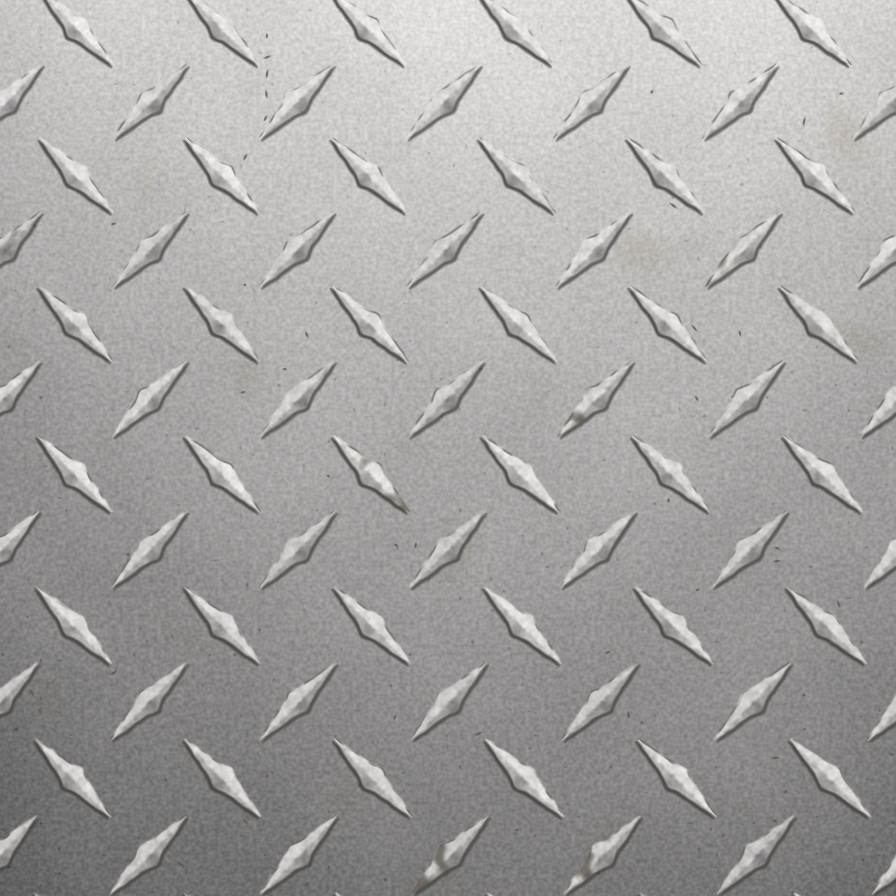
Reproduce this texture procedurally as a three.js fragment shader.

```glsl
varying vec2 vUv;

// Layout, in canvas units measured from the top left
const vec2 FIRST_STUD = vec2(0.2487, 0.0313);
const vec2 PITCH = vec2(0.1622, 0.1634);
const vec2 STRETCH = vec2(0.0032, 0.0047);  // pitch growth along each axis
const float FLARE = 0.006;                  // extra column pitch toward the bottom

// Stud shape, in cell units
const float HALF_LENGTH = 0.368;
const float HALF_WIDTH = 0.062;
const float BUMP_HEIGHT = 0.024;
const float BUMP_SPREAD = 0.022;
const float SHADOW_SHIFT = 0.024;
const float EDGE = 0.011;

// Surface
const vec3 METAL_TINT = vec3(1.0, 0.991, 0.987);
const vec3 SHADOW = vec3(0.27, 0.26, 0.25);
const vec3 GRIME = vec3(0.33, 0.31, 0.28);
const float GRAIN = 0.075;
const float MOTTLE = 0.035;
const float SPECK_GRID = 42.0;
const float SPECK_SHARE = 0.035;
const float DIRTY_SHARE = 0.14;

float hash(vec2 p) {
  vec3 q = fract(p.xyx * vec3(0.1031, 0.1030, 0.0973));
  q += dot(q, q.yzx + 33.33);
  return fract((q.x + q.y) * q.z);
}

vec2 gradientAt(vec2 p) {
  float angle = 6.28318 * hash(p);
  return vec2(cos(angle), sin(angle));
}

float noise(vec2 p) {
  vec2 i = floor(p);
  vec2 f = p - i;
  vec2 e = vec2(1.0, 0.0);
  vec2 u = f * f * f * (f * (f * 6.0 - 15.0) + 10.0);
  float low = mix(dot(gradientAt(i), f), dot(gradientAt(i + e), f - e), u.x);
  float high = mix(dot(gradientAt(i + e.yx), f - e.yx),
                   dot(gradientAt(i + 1.0), f - 1.0), u.x);
  return mix(low, high, u.y);
}

// Perspective-corrected cell coordinates
vec2 toGrid(vec2 p) {
  vec2 d = p - FIRST_STUD;
  return d / (PITCH + vec2(FLARE * p.y, 0.0) + STRETCH * d);
}

// Sparse short dark nicks
float specks(vec2 p) {
  vec2 g = p * SPECK_GRID;
  vec2 id = floor(g);
  float angle = 6.28318 * hash(id + 17.0);
  vec2 d = fract(g) - 0.3 - 0.4 * vec2(hash(id + 5.0), hash(id + 9.0));
  vec2 dir = vec2(cos(angle), sin(angle));
  vec2 local = vec2(dot(d, dir), dot(d, vec2(-dir.y, dir.x)));
  float stretch = mix(1.0, 3.5, hash(id + 23.0));
  float dist = length(local / vec2(stretch, 1.0));
  return step(1.0 - SPECK_SHARE, hash(id)) * (1.0 - smoothstep(0.02, 0.085, dist));
}

vec3 sheet(vec2 p) {
  float side = p.x - 0.6;
  float tone = 0.875 - 0.40 * p.y - 0.28 * side * side;
  tone += MOTTLE * (noise(p * 5.3) + 0.5 * noise(p * 17.7));
  tone += GRAIN * (noise(p * 233.7) + 0.6 * noise(p * 121.3));
  tone -= 0.12 * smoothstep(0.4, 0.65, noise(p * 143.1 + 40.0));
  vec3 color = tone * METAL_TINT;
  float stain = smoothstep(0.35, 0.7, noise(p * 9.1 + 7.0));
  color *= 1.0 - stain * vec3(0.07, 0.09, 0.13);
  return mix(color, GRIME, 0.75 * specks(p));
}

// Lay one stud over the sheet; q is its local position, y down
vec3 addStud(vec3 color, vec2 q, vec2 p, vec2 id, float leaning) {
  float s = (q.x + q.y) * 0.70711 / HALF_LENGTH;
  float n = (q.x - q.y) * 0.70711;
  float taper = max(1.0 - abs(s), 0.0);
  float bump = exp(-s * s / BUMP_SPREAD);
  float width = HALF_WIDTH * taper * (1.0 + 0.5 * abs(s)) + BUMP_HEIGHT * bump;
  width += 0.007 * noise(p * 75.0) * smoothstep(0.0, 0.3, taper);
  float inTips = smoothstep(0.0, 0.04, taper);
  float d = abs(n) - width;

  // Cast shadow below the lower edge
  float shade = 1.0 - smoothstep(-0.012, 0.014, abs(n + SHADOW_SHIFT) - width);
  color = mix(color, SHADOW, shade * inTips * mix(0.88, 0.75, leaning));

  // Two facets meeting at a ridge
  float flakes = noise(p * 95.0) + 0.6 * noise(p * 210.0);
  float upper = smoothstep(-0.024, 0.004, n + 0.008 * flakes);
  float bright = 0.90 - 0.06 * p.y - 0.05 * leaning + 0.05 * (hash(id + 3.0) - 0.5);
  float tone = mix(bright - 0.15 - 0.13 * bump, bright, upper) + 0.10 * flakes;
  vec3 face = tone * METAL_TINT;

  // Worn upper rim and occasional grime
  float rim = smoothstep(-0.018, -0.002, d) * step(0.0, n);
  face = mix(face, GRIME, rim * smoothstep(-0.2, 0.35, noise(p * 61.0 + 3.0)) * 0.85);
  float dirty = step(1.0 - DIRTY_SHARE, hash(id + 31.0));
  float patches = smoothstep(-0.05, 0.4, noise(p * 48.0) + 0.35 * s - 0.1);
  face = mix(face, GRIME, dirty * patches * 0.75);

  return mix(color, face, (1.0 - smoothstep(-EDGE, EDGE, d)) * inTips);
}

void main() {
  vec2 p = vec2(vUv.x, 1.0 - vUv.y);
  vec2 grid = toGrid(p);
  vec3 color = sheet(p);

  // Two interleaved lattices with mirrored studs
  for (int i = 0; i < 2; i++) {
    float leaning = float(i);
    vec2 g = grid - 0.5 * leaning;
    vec2 cell = floor(g + 0.5);
    vec2 q = g - cell;
    q.x *= 1.0 - 2.0 * leaning;
    color = addStud(color, q, p, cell + 50.0 + 40.0 * leaning, leaning);
  }
  gl_FragColor = vec4(clamp(color, 0.0, 1.0), 1.0);
}
```
